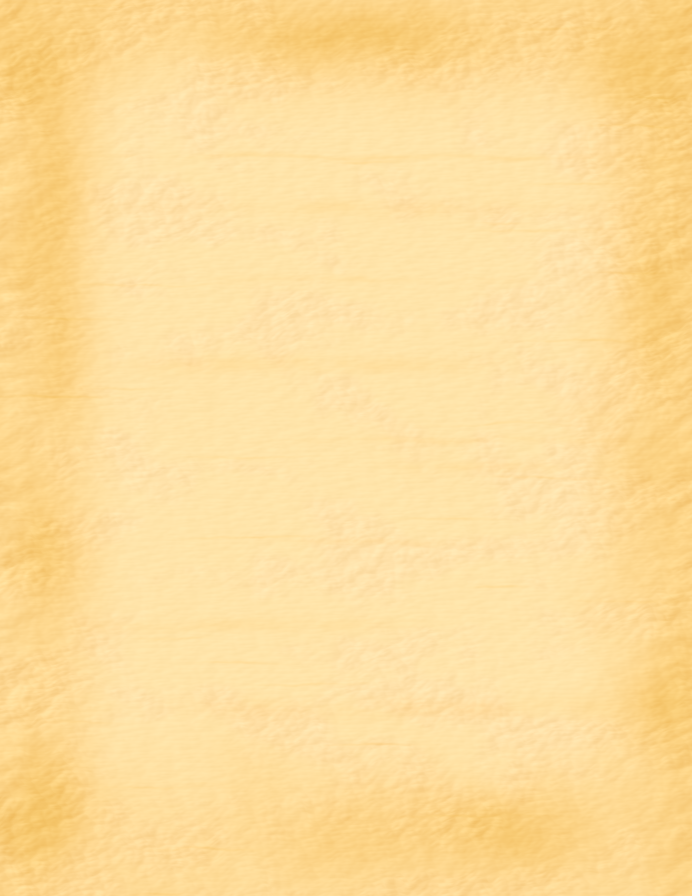
This texture is drawn by a WebGL 1 fragment shader. Its source:

```glsl
precision highp float;
// Aged cream parchment with golden stains around its margins.
// Soft blobs and edge ramps set the staining; cellular noise gives
// crumpled relief, and broken horizontal bands give the paper fibres.
uniform vec2 u_resolution;

vec2 hash2(vec2 p) {
  return fract(sin(vec2(dot(p, vec2(127.1, 311.7)), dot(p, vec2(269.5, 183.3)))) * 4375.85);
}

// Distance to the nearest scattered cell point
float cellular(vec2 p) {
  vec2 cell = floor(p);
  float nearest = 2.0;
  for (int j = -1; j <= 1; j++) {
    for (int i = -1; i <= 1; i++) {
      vec2 c = cell + vec2(float(i), float(j));
      vec2 d = c + hash2(c) - p;
      nearest = min(nearest, dot(d, d));
    }
  }
  return sqrt(nearest);
}

// Smooth layered waves, roughly -1 to 1
float waves(vec2 p) {
  float sum = 0.0;
  float amp = 0.5;
  for (int i = 0; i < 5; i++) {
    sum += amp * sin(p.x + 1.7 * sin(p.y * 0.8 + float(i))) * cos(p.y + 1.3 * sin(p.x * 0.7));
    p = mat2(1.5, 1.1, -1.1, 1.5) * p + 2.3;
    amp *= 0.6;
  }
  return sum;
}

float blob(vec2 p, vec2 center, vec2 radius) {
  vec2 d = (p - center) / radius;
  return exp(-dot(d, d));
}

// Directional light over a cellular height field
float relief(vec2 p) {
  return cellular(p) - cellular(p + vec2(0.22, -0.3));
}

// Thin shaded fibre that fades out at both ends
float fibre(vec2 p, vec2 center, float halfLength, float thickness) {
  return blob(p, center, vec2(halfLength, thickness));
}

void main() {
  vec2 uv = gl_FragCoord.xy / u_resolution;
  vec2 paper = uv * vec2(0.773, 1.0);
  float cloud = waves(paper * 16.0);
  vec2 p = uv + 0.018 * vec2(cloud, waves(paper * 13.0 + 7.0));

  // Margin staining
  float left = 1.0 - smoothstep(0.03, 0.20, p.x);
  float right = smoothstep(0.80, 1.0, p.x);
  float top = smoothstep(0.84, 0.99, p.y);
  float bottom = 1.0 - smoothstep(0.0, 0.22, p.y);
  float stain = max(max(0.42 * left, 0.50 * right), max(0.38 * top, 0.27 * bottom));
  stain += 0.12 * min(top, left + right);

  // Darker pools along the margins
  stain += 0.45 * blob(p, vec2(0.52, 0.955), vec2(0.17, 0.038));
  stain += 0.32 * blob(p, vec2(0.90, 0.915), vec2(0.09, 0.05));
  stain += 0.24 * blob(p, vec2(0.08, 0.93), vec2(0.08, 0.06));
  stain += 0.36 * blob(p, vec2(0.08, 0.79), vec2(0.05, 0.09));
  stain += 0.28 * blob(p, vec2(0.09, 0.62), vec2(0.04, 0.09));
  stain += 0.36 * blob(p, vec2(0.06, 0.38), vec2(0.06, 0.06));
  stain += 0.50 * blob(p, vec2(0.07, 0.10), vec2(0.075, 0.055));
  stain += 0.24 * blob(p, vec2(0.94, 0.67), vec2(0.055, 0.12));
  stain += 0.28 * blob(p, vec2(0.97, 0.22), vec2(0.045, 0.09));
  stain += 0.52 * blob(p, vec2(0.73, 0.075), vec2(0.13, 0.042));
  stain += 0.26 * blob(p, vec2(0.50, 0.07), vec2(0.10, 0.045));
  stain += 0.15 * blob(p, vec2(0.37, 0.12), vec2(0.05, 0.06));
  stain -= 0.16 * blob(p, vec2(0.0, 0.28), vec2(0.05, 0.08));
  float margin = clamp(stain * 1.6, 0.0, 1.0);
  stain += 0.09 * cloud * (0.4 + margin);

  // Broad bands across the sheet, broken along their length
  float broken = 0.75 + 0.8 * waves(paper * vec2(24.0, 50.0) + 5.0);
  vec2 f = uv + vec2(0.0, 0.004 * waves(paper * vec2(20.0, 9.0)));
  float bands = 0.22 * fibre(f, vec2(0.45, 0.594), 0.23, 0.010);
  bands += 0.20 * fibre(f, vec2(0.65, 0.508), 0.22, 0.004);
  bands += 0.16 * fibre(f, vec2(0.70, 0.478), 0.14, 0.006);
  bands += 0.18 * fibre(f, vec2(0.54, 0.395), 0.12, 0.004);
  bands += 0.13 * fibre(f, vec2(0.35, 0.303), 0.25, 0.008);
  bands += 0.18 * fibre(f, vec2(0.55, 0.210), 0.32, 0.012);
  bands += 0.14 * fibre(f, vec2(0.55, 0.768), 0.30, 0.009);
  bands += 0.18 * fibre(f, vec2(0.55, 0.825), 0.38, 0.003);
  bands += 0.14 * fibre(f, vec2(0.60, 0.688), 0.25, 0.004);
  // Scattered short fibres, one per row
  for (int i = 0; i < 32; i++) {
    vec2 h = hash2(vec2(float(i), 4.0));
    bands += 0.20 * fibre(f, vec2(h.x, (float(i) + h.y) / 32.0), 0.03 + 0.07 * h.y, 0.0016);
  }
  stain += bands * broken;

  // Slanted crumples, fine horizontal grain and wrinkled side edges
  vec2 slant = vec2(paper.x + paper.y * 0.6, paper.y - paper.x * 0.25) + 0.012 * cloud;
  float crumple = relief(slant * vec2(32.0, 70.0)) + 0.9 * relief(slant * vec2(80.0, 160.0));
  float grain = relief(paper * vec2(45.0, 210.0));
  float patches = smoothstep(-0.2, 0.45, waves(paper * vec2(14.0, 26.0) + 3.0));
  float sides = smoothstep(0.40, 0.5, abs(uv.x - 0.5));
  float shade = crumple * (0.012 + 0.034 * patches + 0.026 * margin);
  shade += 0.022 * grain + 0.07 * sides * relief(slant * vec2(15.0, 48.0) + 9.0);

  // Cream to gold, with a slight pink cast in the worn patches
  stain = clamp(stain, 0.0, 1.15);
  vec3 color = vec3(1.0, 0.895, 0.665) - vec3(0.05 * stain, 0.135, 0.285) * stain;
  color += vec3(0.0, -0.010, 0.002) * patches * (1.0 - margin);
  color += shade * vec3(0.5, 0.9, 1.3);
  gl_FragColor = vec4(clamp(color, 0.0, 1.0), 1.0);
}
```
